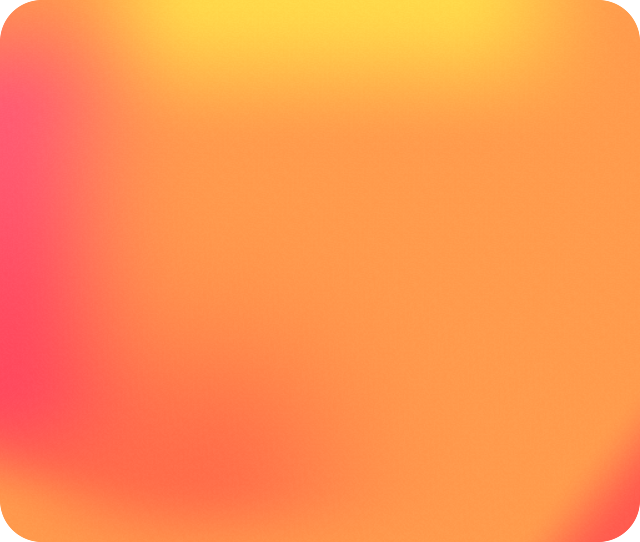
Reproduce this background procedurally as a Shadertoy shader.

```glsl
// A warm rounded card: an orange base with soft coloured glows layered over it,
// pink on the left, yellow on top, a curved ember ridge and a red corner.
// Each glow is a smooth mask mixed in turn, then a fine value-noise grain is added.

#define CORNER_RADIUS 0.077
#define GRAIN_CELLS 434.0
#define GRAIN_AMOUNT 0.022
#define PINK_REACH 0.165
#define EMBER_PEAK vec2(0.30, 0.12)
#define EMBER_REACH 0.24

const vec3 PAPER = vec3(1.0);
const vec3 ORANGE = vec3(1.0, 0.608, 0.30);
const vec3 YELLOW = vec3(1.0, 0.85, 0.29);
const vec3 EMBER = vec3(1.0, 0.43, 0.29);
const vec3 PINK_LOW = vec3(1.0, 0.29, 0.37);
const vec3 PINK_HIGH = vec3(1.0, 0.36, 0.45);
const vec3 RED = vec3(1.0, 0.36, 0.31);

float hash(vec2 p) {
    return fract(sin(dot(p, vec2(127.1, 311.7))) * 43758.545);
}

float valueNoise(vec2 p) {
    vec2 i = floor(p);
    vec2 f = fract(p);
    f = f * f * (3.0 - 2.0 * f);
    float low = mix(hash(i), hash(i + vec2(1, 0)), f.x);
    float high = mix(hash(i + vec2(0, 1)), hash(i + vec2(1, 1)), f.x);
    return mix(low, high, f.y);
}

float bell(float d, float width) {
    return exp(-d * d / (width * width));
}

// Smooth ramp from 0 at a to 1 at b, in either direction
float ramp(float a, float b, float x) {
    float t = clamp((x - a) / (b - a), 0.0, 1.0);
    return t * t * (3.0 - 2.0 * t);
}

float roundedBox(vec2 p, vec2 halfSize, float radius) {
    vec2 q = abs(p) - halfSize + radius;
    return length(max(q, 0.0)) + min(max(q.x, q.y), 0.0) - radius;
}

// Ridge that bends upward on its left side and fades to the right
float emberMask(vec2 uv) {
    float left = max(EMBER_PEAK.x - uv.x, 0.0);
    float right = max(uv.x - EMBER_PEAK.x, 0.0);
    float rise = uv.y - EMBER_PEAK.y - 1.4 * left * left;
    return bell(right, EMBER_REACH) * bell(rise, rise > 0.0 ? 0.27 : 0.11);
}

void mainImage(out vec4 fragColor, in vec2 fragCoord) {
    vec2 uv = fragCoord / iResolution.xy;
    vec2 p = fragCoord / iResolution.y;
    vec2 halfSize = 0.5 * iResolution.xy / iResolution.y;

    // Glows
    vec3 color = mix(ORANGE, EMBER, emberMask(uv));

    float yellow = ramp(0.72, 1.01, uv.y) * ramp(0.06, 0.32, uv.x) * ramp(1.0, 0.70, uv.x);
    color = mix(color, YELLOW, yellow);

    float pink = bell(uv.x, PINK_REACH) * ramp(0.06, 0.30, uv.y) * ramp(1.08, 0.78, uv.y);
    color = mix(color, mix(PINK_LOW, PINK_HIGH, ramp(0.3, 0.82, uv.y)), pink);

    float cornerDistance = (1.0 - uv.x) / 0.18 + uv.y / 0.27;
    color = mix(color, RED, ramp(1.1, 0.25, cornerDistance));

    // Grain, leaving the saturated red channel alone
    float grain = valueNoise(p * GRAIN_CELLS) - 0.5;
    color.gb += GRAIN_AMOUNT * grain;

    // Rounded card edge
    float edge = roundedBox(p - halfSize, halfSize, CORNER_RADIUS);
    float pixel = 1.0 / iResolution.y;
    color = mix(color, PAPER, smoothstep(-0.5 * pixel, 0.5 * pixel, edge));

    fragColor = vec4(color, 1.0);
}
```
